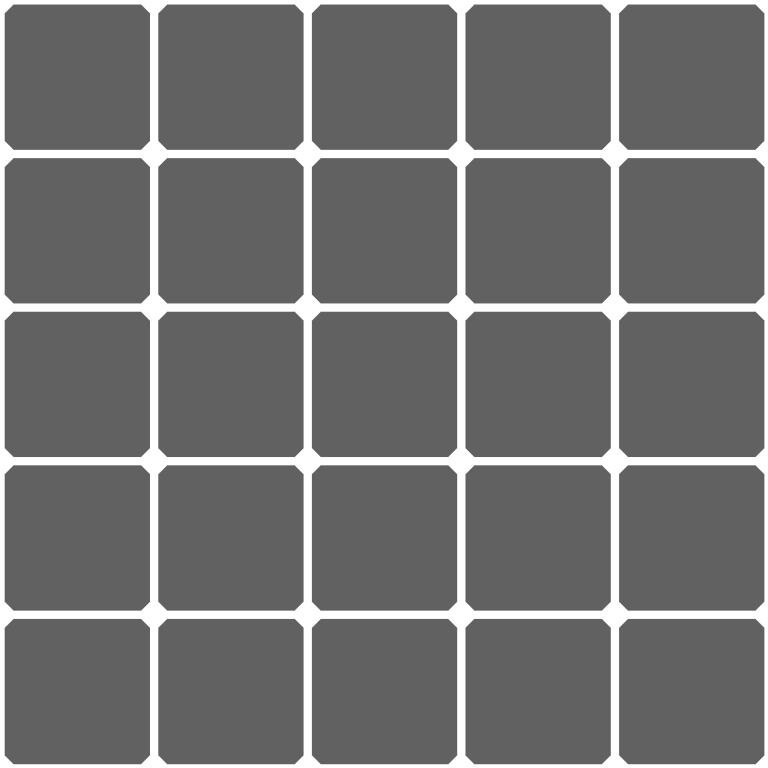
Give the GLSL for this pattern, as a three.js fragment shader.

```glsl
// Five by five grid of flat grey square tiles with clipped corners and white joints
varying vec2 vUv;

// Signed distance to a square with corners cut at 45 degrees, in cell units
float clippedSquare(vec2 p, float halfSide, float cut) {
  vec2 q = abs(p);
  float sides = max(q.x, q.y) - halfSide;
  float corner = (q.x + q.y - 2.0 * halfSide + cut) * 0.7071;
  return max(sides, corner);
}

void main() {
  // Repeating cells, nudged slightly right and down
  vec2 grid = (vUv - vec2(0.0007, -0.0005)) * 5.0;
  vec2 cell = fract(grid) - 0.5;

  // Tile over joint, smoothed across one pixel
  float tileDistance = clippedSquare(cell, 0.473, 0.058);
  float pixel = max(fwidth(grid.x), fwidth(grid.y));
  float tile = clamp(0.5 - tileDistance / pixel, 0.0, 1.0);

  vec3 jointWhite = vec3(1.0);
  vec3 tileGrey = vec3(0.38);
  gl_FragColor = vec4(mix(jointWhite, tileGrey, tile), 1.0);
}
```
